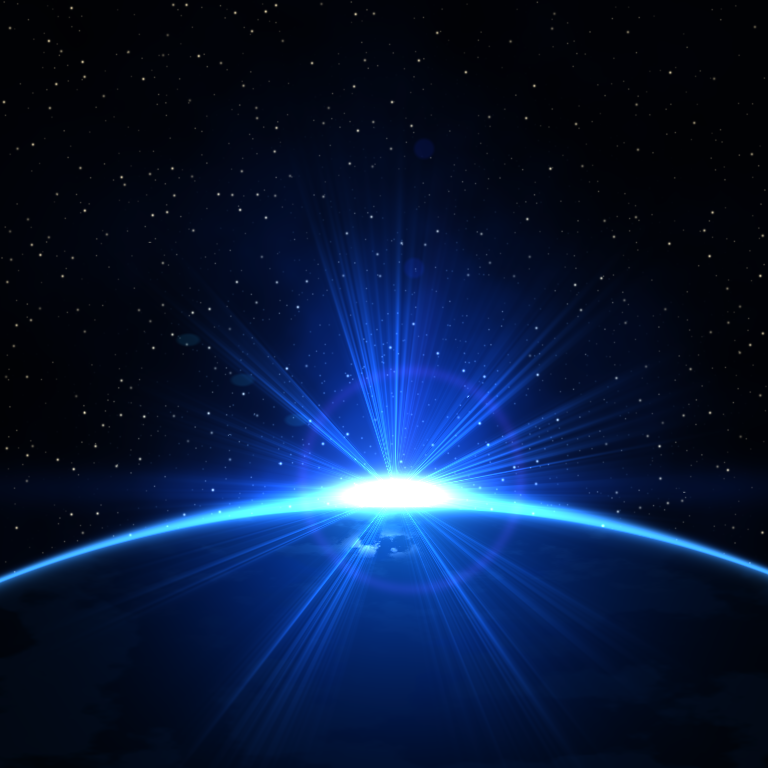
Write a Shadertoy shader that draws this background.

```glsl
const vec2 SUN = vec2(0.514, 0.358);
const vec2 PLANET_CENTER = vec2(0.514, -1.050);
const float PLANET_RADIUS = 1.390;
const vec2 RING_CENTER = vec2(0.536, 0.375);
const float RING_RADIUS = 0.142;
const vec2 CLOUD_CENTER = vec2(0.496, 0.292);

const vec3 SPACE = vec3(0.003, 0.005, 0.014);
const vec3 HAZE = vec3(0.025, 0.170, 0.570);
const vec3 OCEAN = vec3(0.004, 0.170, 0.620);
const vec3 NIGHT = vec3(0.004, 0.020, 0.045);
const vec3 AIR = vec3(0.040, 0.300, 0.720);
const vec3 RIM = vec3(0.320, 0.640, 0.780);
const vec3 RAY = vec3(0.100, 0.330, 0.720);
const vec3 SUNLIGHT = vec3(0.850, 0.960, 1.000);
const vec3 WARM_STAR = vec3(0.850, 0.780, 0.600);
const vec3 COOL_STAR = vec3(0.550, 0.800, 1.000);
const vec3 VIOLET = vec3(0.170, 0.070, 0.300);

float hash(vec2 p) {
    vec3 q = fract(vec3(p.xyx) * 0.1031);
    q += dot(q, q.yzx + 33.33);
    return fract((q.x + q.y) * q.z);
}

float noise(vec2 p) {
    vec2 i = floor(p), f = fract(p);
    f = f * f * (3.0 - 2.0 * f);
    return mix(mix(hash(i), hash(i + vec2(1, 0)), f.x),
               mix(hash(i + vec2(0, 1)), hash(i + vec2(1, 1)), f.x), f.y);
}

float fbm(vec2 p) {
    float sum = 0.0, amp = 0.5;
    for (int i = 0; i < 5; i++) {
        sum += amp * noise(p);
        p = p * 2.03 + 17.1;
        amp *= 0.5;
    }
    return sum;
}

// One jittered star per cell, kept where its hash is below the density
float stars(vec2 p, float cells, float density, float radius, float seed) {
    vec2 cell = floor(p * cells), key = cell + seed;
    vec2 jitter = 0.15 + 0.7 * vec2(hash(key + 11.3), hash(key + 47.9));
    float dist = length(p - (cell + jitter) / cells);
    float level = 0.3 + 0.7 * hash(key + 83.1);
    return step(hash(key), density) * level * exp(-dist * dist / (radius * radius));
}

// Thin beams by angle, gathered into wider fans
float rays(float angle, float seed) {
    float fine = noise(vec2(angle * 38.0 + 200.0, seed));
    float thin = noise(vec2(angle * 85.0 + 400.0, seed + 5.0));
    float fan = noise(vec2(angle * 5.0 + 60.0, seed + 9.0));
    return (0.25 + fine * fine) * (0.3 + thin) * smoothstep(0.15, 0.8, fan);
}

vec3 skyColor(vec2 p, vec2 d, float angle) {
    float r = length(d * vec2(1.0, 0.85));
    float mist = fbm(p * 4.0 + 3.0);
    vec3 col = SPACE + HAZE * exp(-r * r / 0.058) * (0.55 + 0.8 * mist);
    col += HAZE * 0.30 * exp(-r * r / 0.16) * smoothstep(0.25, 0.75, mist);
    col += HAZE * 0.35 * exp(-pow(d.y - 0.008, 2.0) / 0.0006) * exp(-d.x * d.x / 0.2);

    // Stars turn from warm to cool close to the light
    float nearSun = exp(-r * r / 0.07);
    float cluster = 0.10 + 0.40 * noise(p * 7.0 + 20.0);
    float bright = stars(p, 34.0, cluster, 0.0017, 3.0);
    float faint = stars(p, 62.0, 0.28, 0.0011, 71.0);
    col += mix(WARM_STAR, COOL_STAR, nearSun) * (bright + 0.32 * faint);
    col += COOL_STAR * 0.4 * nearSun * stars(p, 75.0, 0.3, 0.0012, 131.0);

    // Upper beams and the glow above the horizon
    float reach = exp(-r * r / 0.035);
    col += RAY * rays(angle, 2.0) * reach * 1.2;
    col += vec3(0.22, 0.38, 0.42) * exp(-r / 0.042);
    col += VIOLET * 0.35 * exp(-pow((d.x - 0.17 * d.y) / 0.022, 2.0)) * reach;

    // Lens ghosts along two lines through the sun
    for (int i = 0; i < 3; i++) {
        float k = float(i);
        vec2 side = d - vec2(-0.128, 0.095) * (1.0 + 0.55 * k);
        float oval = length(side * vec2(0.75, 1.4));
        col += vec3(0.015, 0.075, 0.10) * smoothstep(0.014, 0.008, oval);
        float disc = length(d - vec2(0.025, 0.293) * (1.0 + 0.53 * k));
        col += vec3(0.01, 0.02, 0.10) * smoothstep(0.016, 0.010, disc) * step(k, 1.5);
    }
    return col;
}

vec3 planetColor(vec2 p, vec2 d, float angle, float h) {
    float r = length(d);
    float light = exp(-r * r / 0.085);
    vec2 ground = vec2(d.x * 7.0, d.y * 16.0);
    float land = smoothstep(0.46, 0.56, fbm(ground + 8.0));
    vec3 col = NIGHT * (0.5 + land) + OCEAN * light * (1.0 - 0.16 * land);
    col += vec3(0.10, 0.45, 0.50) * exp(-r / 0.075);
    col += RAY * rays(angle, 31.0) * exp(-r * r / 0.055) * 0.9;

    // Cloud streaks and one sunlit patch
    float streak = smoothstep(0.52, 0.75, fbm(p * vec2(22.0, 60.0)));
    col += RIM * 0.30 * streak * exp(-r / 0.15) * exp(h / 0.09);
    float patchArea = exp(-dot((p - CLOUD_CENTER) / vec2(0.035, 0.012), (p - CLOUD_CENTER) / vec2(0.035, 0.012)));
    col += SUNLIGHT * 0.75 * patchArea * smoothstep(0.40, 0.60, fbm(p * vec2(50.0, 85.0)));
    return col;
}

void mainImage(out vec4 fragColor, in vec2 fragCoord) {
    vec2 p = (fragCoord - 0.5 * iResolution.xy) / iResolution.y + 0.5;
    vec2 d = p - SUN;
    float angle = atan(d.y, d.x);
    float h = length(p - PLANET_CENTER) - PLANET_RADIUS;
    float edge = max(0.0015, 1.0 / iResolution.y);
    float sky = smoothstep(-edge, edge, h);
    vec3 col = mix(planetColor(p, d, angle, h), skyColor(p, d, angle), sky);

    // Atmosphere, thick beneath the sun and thin at the sides
    float across = abs(d.x);
    float thickness = mix(0.030, 0.009, smoothstep(0.0, 0.52, across));
    float t = max(h, 0.0) / thickness;
    float below = exp(min(h, 0.0) / 0.007);
    float strength = mix(0.75, 1.1, exp(-across * across / 0.08));
    vec3 air = AIR * exp(-t * t * 1.3) + RIM * exp(-pow((t - 0.25) / 0.5, 2.0));
    col += air * strength * mix(below * 0.6, 1.0, sky);

    // Sun core, spread along the horizon, and the faint lens ring
    vec2 core = (d - vec2(0.0, 0.001)) / vec2(0.075, 0.019);
    col += SUNLIGHT * 1.5 * exp(-dot(core, core));
    col += SUNLIGHT * 0.35 * exp(-length(d * vec2(0.55, 1.6)) / 0.035);
    float ring = (length(p - RING_CENTER) - RING_RADIUS) / 0.008;
    col += VIOLET * 0.35 * exp(-ring * ring);
    fragColor = vec4(clamp(col, 0.0, 1.0), 1.0);
}
```
